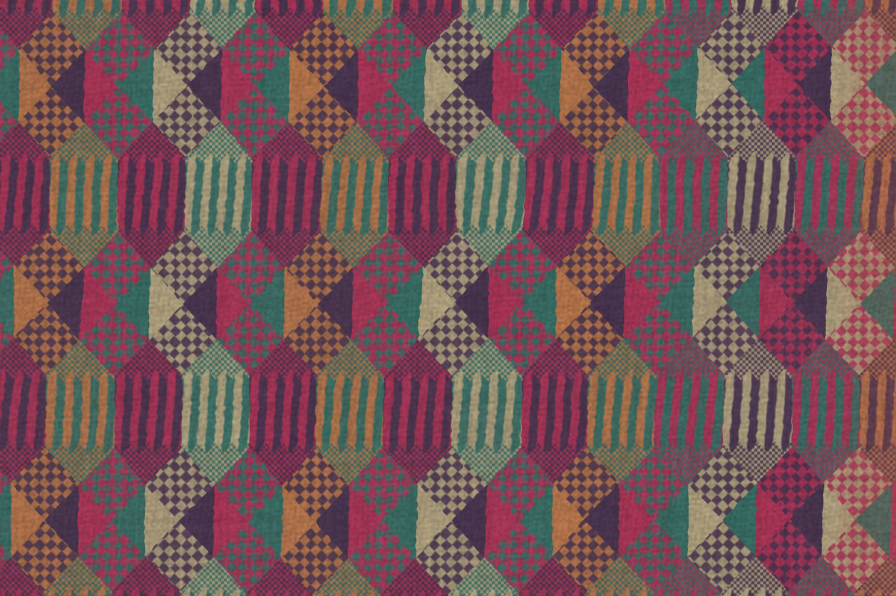
A Shadertoy shader for this pattern:

```glsl
// Handwoven cloth: bands of striped blocks between rows of split and speckled diamonds.

#define PITCH 0.1137               // column width, in canvas heights
#define ROW 0.3657                 // height of one full repeat
#define ORIGIN vec2(0.0235, 0.492) // centre of the first split diamond
#define THREADS 23.0               // checked threads per column
#define SPECKS 12.0                // speckle triangles per column
#define SWAP_COLUMN 10.0           // where the dark and green yarns trade places
#define CRIMSON vec3(0.66, 0.18, 0.32)
#define PLUM    vec3(0.25, 0.18, 0.29)
#define GREEN   vec3(0.18, 0.42, 0.38)
#define ORANGE  vec3(0.71, 0.45, 0.27)
#define CREAM   vec3(0.69, 0.64, 0.49)

float hash(vec2 p) {
    return fract(sin(dot(p, vec2(12.9898, 78.233))) * 43758.5453);
}

float noise(vec2 p) {
    vec2 c = floor(p), f = fract(p);
    f = f * f * (3.0 - 2.0 * f);
    return mix(mix(hash(c), hash(c + vec2(1, 0)), f.x),
               mix(hash(c + vec2(0, 1)), hash(c + vec2(1, 1)), f.x), f.y);
}

float zigzag(float x) {
    return abs(fract(x) - 0.5) * 4.0 - 1.0;
}

bool isOdd(float column) {
    return mod(column, 2.0) > 0.5;
}

// Light yarn: orange and cream take turns, with one irregular column
vec3 lightYarn(float column) {
    bool irregular = abs(column - 12.0) < 0.5;
    return mod(column, 4.0) < 1.5 && !irregular ? ORANGE : CREAM;
}

vec3 groundYarn(bool plum, float column, float swapFrom) {
    return plum != (column >= swapFrom) ? PLUM : GREEN;
}

vec3 rightYarn(float column) {
    return isOdd(column) ? CRIMSON : lightYarn(column);
}

// Ragged triangles that turn a quarter from cell to cell, like pinwheels
float speckle(vec2 g, float cover) {
    vec2 c = floor(g), f = fract(g) - 0.5;
    vec2 parity = mod(c, 2.0);
    if (parity.x > 0.5) f = vec2(f.y, -f.x);
    if (parity.y > 0.5) f = parity.x > 0.5 ? vec2(f.y, -f.x) : vec2(-f.y, f.x);
    float ragged = 0.5 * (hash(c + 7.0) - 0.5);
    return smoothstep(-0.25, 0.25, f.x + f.y - cover - ragged);
}

vec3 cloth(vec2 p) {
    // Skewed, slightly wandering lattice
    vec2 q = (p - ORIGIN) / vec2(PITCH, ROW);
    q.x -= 0.06 * q.y;
    q += vec2(0.07, 0.02) * (vec2(noise(p * 7.0), noise(p * 6.0 + 31.0)) - 0.5);
    q.x += 0.03 * (noise(vec2(p.x * 30.0, p.y * 130.0)) - 0.5);
    float column = floor(q.x + 0.5);
    bool odd = isOdd(column);
    float a = 2.0 * (q.x - column);               // -1 to 1 across a column
    float b = 6.0 * (q.y - floor(q.y + 0.5));     // -3 to 3 up a repeat
    vec2 g = p / PITCH;

    // Yarns of the striped block and of the check that tapers from it
    vec3 ground = groundYarn(!odd, column, SWAP_COLUMN);
    vec3 light = odd ? lightYarn(column) : CRIMSON;
    float bandEdge = 2.0 + 0.15 * zigzag(q.x * 4.0);

    if (abs(b) > bandEdge) {
        // Leaning stripes
        float lean = 0.8 * (fract(q.y) - 0.5);
        float stripe = sin(6.2832 * (q.x * 4.0 - lean));
        return mix(ground, light, smoothstep(-0.4, 0.4, stripe) * 0.9 + 0.05);
    }
    if (abs(b) > 1.0 + abs(a)) {
        vec2 s = sin(3.14159 * THREADS * g);
        return mix(ground, light, 0.5 + 0.33 * smoothstep(-0.3, 0.3, s.x * s.y) * 2.0 - 0.33);
    }
    if (abs(a) + abs(b) < 1.0) {
        return a < 0.0 ? groundYarn(odd, column, SWAP_COLUMN + 1.0) : rightYarn(column);
    }
    // Speckled diamond mixes the yarns on either side of it
    float left = a > 0.0 ? column : column - 1.0;
    vec3 dots = groundYarn(!isOdd(left), left, SWAP_COLUMN + 1.0);
    if (left > 11.5) dots = CRIMSON;
    float amount = speckle(g * SPECKS, isOdd(left) ? 0.08 : 0.0);
    return mix(rightYarn(left), dots, 0.08 + 0.8 * amount);
}

void mainImage(out vec4 fragColor, in vec2 fragCoord) {
    // Nine samples per pixel smooth every edge
    vec3 color = vec3(0.0);
    for (int i = 0; i < 9; i++) {
        vec2 offset = (vec2(i % 3, i / 3) - 1.0) / 2.4;
        color += cloth((fragCoord + offset) / iResolution.y) / 9.0;
    }
    vec2 p = fragCoord / iResolution.y;

    // Warmer yarn toward the right edge
    float warm = smoothstep(1.40, 1.5, p.x + 0.04 * noise(p * 9.0));
    color = mix(color, vec3(0.70, 0.34, 0.29), 0.25 * warm);

    // Worn patches, uneven threads and twill grain
    float wear = noise(p * 4.0 + 3.0) * 0.6 + noise(p * 17.0) * 0.4;
    color = mix(color, vec3(0.45, 0.34, 0.36), 0.07 + 0.16 * wear);
    float weft = noise(vec2(p.x * 9.0, p.y * 210.0));
    float warp = noise(vec2(p.x * 210.0, p.y * 9.0));
    float twill = sin(300.0 * (p.x + p.y)) * sin(420.0 * (p.x - p.y));
    float grain = noise(p * 240.0);
    color *= 0.84 + 0.07 * weft + 0.07 * warp + 0.03 * twill + 0.15 * grain;
    fragColor = vec4(color, 1.0);
}
```
